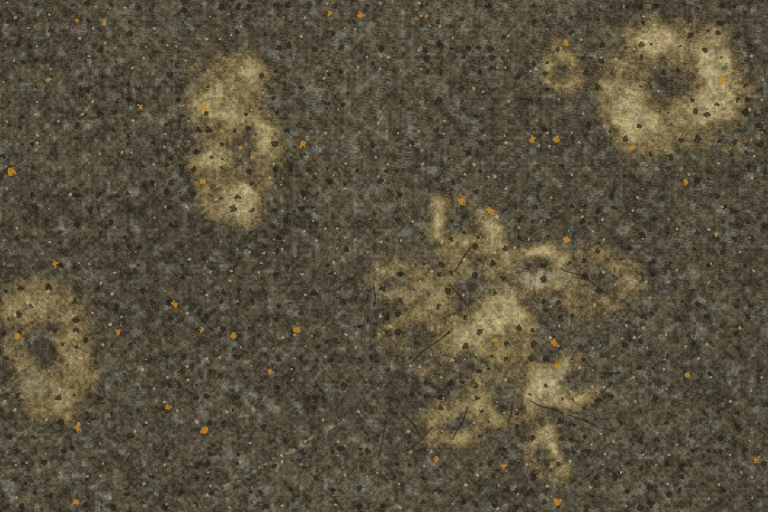
Write a WebGL 1 fragment shader that draws this texture.

```glsl
precision highp float;
uniform vec2 u_resolution;

#define GRAIN_CONTRAST 1.25
#define WARP 0.055
#define CLUSTER_CENTRE vec2(0.97, 0.36)
#define CLUSTER_STEP 0.072
#define STONE vec3(0.310, 0.280, 0.220)
#define OLIVE vec3(0.440, 0.385, 0.255)
#define PALE vec3(0.660, 0.600, 0.440)
#define SLATE vec3(0.400, 0.410, 0.365)
#define OCHRE vec3(0.740, 0.510, 0.160)
#define DUST vec3(0.720, 0.680, 0.540)
#define PIT vec3(0.130, 0.110, 0.085)

float hash(vec2 p) {
  return fract(sin(dot(p, vec2(127.1, 311.7))) * 43758.5453);
}

vec2 hash2(vec2 p) {
  return vec2(hash(p), hash(p + 37.3));
}

float noise(vec2 p) {
  vec2 i = floor(p), f = fract(p);
  f = f * f * (3.0 - 2.0 * f);
  return mix(mix(hash(i), hash(i + vec2(1.0, 0.0)), f.x),
             mix(hash(i + vec2(0.0, 1.0)), hash(i + 1.0), f.x), f.y);
}

float fbm(vec2 p) {
  float sum = 0.0, amp = 0.5;
  for (int i = 0; i < 5; i++) {
    sum += amp * noise(p);
    p = mat2(1.6, 1.2, -1.2, 1.6) * p + 7.1;
    amp *= 0.5;
  }
  return sum;
}

// Soft stain, brightest in a band around a hollow centre
float ring(vec2 p, vec2 centre, vec2 radius) {
  float d = length((p - centre) / radius);
  float band = (d - 0.62) / 0.36;
  return exp(-band * band);
}

float segment(vec2 p, vec2 a, vec2 b) {
  vec2 ab = b - a;
  return length(p - a - ab * clamp(dot(p - a, ab) / dot(ab, ab), 0.0, 1.0));
}

// One jittered speck in some of the cells of a grid
float specks(vec2 p, float cells, float chance, float radius, float seed) {
  float edge = 0.7 / u_resolution.y;
  vec2 id = floor(p * cells) + seed;
  vec2 centre = (floor(p * cells) + 0.25 + 0.5 * hash2(id)) / cells;
  vec2 d = p - centre;
  d += radius * 0.9 * (vec2(noise(p * 230.0), noise(p * 230.0 + 19.0)) - 0.5);
  float r = radius * mix(0.4, 1.0, hash(id + 5.7));
  return step(hash(id + 11.9), chance) * (1.0 - smoothstep(r - edge, r + edge, length(d)));
}

float stains(vec2 p) {
  vec2 q = p + WARP * 2.0 * (vec2(fbm(p * 9.0), fbm(p * 9.0 + 31.0)) - 0.48);
  float clear = 1.0;
  clear *= 1.0 - ring(q, vec2(0.46, 0.73), vec2(0.105, 0.165));
  clear *= 1.0 - ring(q, vec2(1.32, 0.84), vec2(0.145, 0.155));
  clear *= 1.0 - 0.65 * ring(q, vec2(0.09, 0.33), vec2(0.125, 0.145));
  clear *= 1.0 - 0.8 * ring(q, vec2(1.11, 0.86), vec2(0.05, 0.06));
  // Cluster of lobes on a spiral
  for (int i = 0; i < 11; i++) {
    float n = float(i);
    vec2 offset = CLUSTER_STEP * sqrt(n) * vec2(cos(n * 2.4), 1.15 * sin(n * 2.4));
    float size = mix(0.065, 0.105, hash(vec2(n, 3.0)));
    clear *= 1.0 - mix(0.5, 0.9, hash(vec2(n, 8.0))) * ring(q, CLUSTER_CENTRE + offset, vec2(size, size * 0.85));
  }
  float mottle = smoothstep(0.24, 0.68, fbm(p * 15.0 + 4.0));
  return (1.0 - clear) * mix(0.35, 1.1, mottle);
}

// Short bent hairlines over the cluster
float hairlines(vec2 p) {
  vec2 q = p + 0.012 * (vec2(noise(p * 22.0), noise(p * 22.0 + 9.0)) - 0.5);
  float lines = 0.0;
  for (int i = 0; i < 14; i++) {
    vec2 id = vec2(float(i), 2.0);
    vec2 a = CLUSTER_CENTRE + (hash2(id) - 0.5) * vec2(0.5, 0.6);
    float turn = 6.283 * hash(id + 4.0);
    vec2 b = a + mix(0.03, 0.1, hash(id + 6.0)) * vec2(cos(turn), sin(turn));
    lines = max(lines, 1.0 - smoothstep(0.0006, 0.0028, segment(q, a, b)));
  }
  return lines;
}

void main() {
  vec2 p = gl_FragCoord.xy / u_resolution.y;

  // Stone ground with broad drifts of tone
  float drift = fbm(p * 4.0 + 12.0) - 0.48;
  vec3 color = STONE * (1.0 + 0.3 * drift);
  color = mix(color, SLATE, 0.55 * smoothstep(0.58, 0.85, noise(p * 85.0 + 50.0)));

  // Stains from olive fringe to pale crust
  float stain = stains(p);
  color = mix(color, OLIVE, smoothstep(0.08, 0.5, stain));
  color = mix(color, PALE, 0.9 * smoothstep(0.42, 0.98, stain));
  color = mix(color, SLATE * 1.25, 0.4 * smoothstep(0.3, 0.7, stain) * smoothstep(0.52, 0.72, fbm(p * 11.0 + 70.0)));

  // Grain at three sizes
  float grain = 0.3 * noise(p * 75.0) + 0.35 * noise(p * 160.0 + 3.0) + 0.35 * noise(p * 330.0 + 8.0) - 0.5;
  color *= 1.0 + GRAIN_CONTRAST * grain * mix(1.0, 0.65, smoothstep(0.3, 0.8, stain));

  // Hairlines, a dusty scratch, pits and flecks
  color = mix(color, PIT, 0.5 * hairlines(p));
  float scratch = segment(p, vec2(0.41, 0.03), vec2(0.67, 0.18)) + 0.008 * (noise(p * 60.0) - 0.5);
  color = mix(color, DUST, 0.45 * (1.0 - smoothstep(0.001, 0.005, abs(scratch))) * smoothstep(0.4, 0.7, noise(p * 150.0)));
  color = mix(color, PIT, 0.65 * specks(p, 38.0, 0.3, 0.0065, 1.0));
  color = mix(color, DUST, 0.7 * specks(p, 48.0, 0.16, 0.0032, 60.0));
  color = mix(color, OCHRE, 0.85 * specks(p, 16.0, 0.1, 0.0075, 90.0));

  gl_FragColor = vec4(color, 1.0);
}
```
